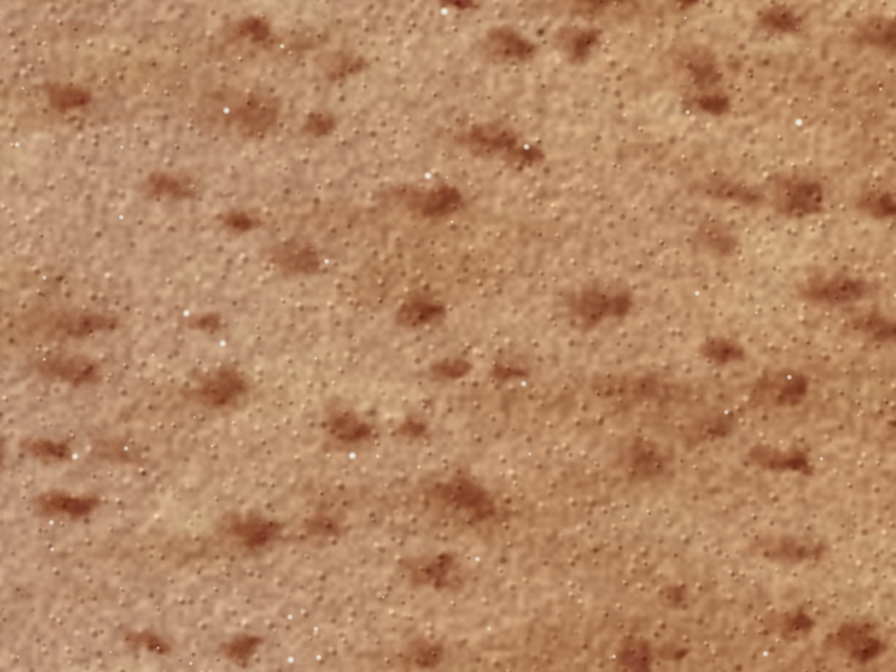
Give the GLSL for this texture, as a Shadertoy shader.

```glsl
// Weathered sandy surface with rust blotches: warped, slightly flattened stains
// on jittered cells, over a pale ground with faint level streaks. Side-lit grit,
// small pebbles with shadows and a few white sparkles give the grain.

#define SPOT_CELL vec2(0.14, 0.098)
#define SPOT_SHARE 0.54
#define SPOT_RADIUS 0.029
#define STREAK_AMOUNT 0.50
#define GRAIN_AMOUNT 0.17
#define RELIEF_AMOUNT 0.10
#define PEBBLE_CELL 0.021
#define PEBBLE_SHARE 0.45
#define SPARKLE_CELL 0.05
#define SPARKLE_SHARE 0.10

const vec3 PINK_SAND = vec3(0.735, 0.580, 0.465);
const vec3 WARM_SAND = vec3(0.750, 0.562, 0.405);
const vec3 CREAM     = vec3(0.800, 0.680, 0.510);
const vec3 OCHRE     = vec3(0.640, 0.420, 0.260);
const vec3 RUST      = vec3(0.570, 0.320, 0.190);
const vec3 DARK_RUST = vec3(0.420, 0.180, 0.095);
const vec3 RED_RUST  = vec3(0.480, 0.205, 0.160);

vec3 hash3(vec2 p) {
    vec3 q = fract(vec3(p.xyx) * vec3(0.1031, 0.1030, 0.0973));
    q += dot(q, q.yxz + 33.33);
    return fract((q.xxy + q.yzz) * q.zyx);
}

float noise(vec2 p) {
    vec2 i = floor(p), f = fract(p);
    f = f * f * (3.0 - 2.0 * f);
    float low = mix(hash3(i).x, hash3(i + vec2(1, 0)).x, f.x);
    float high = mix(hash3(i + vec2(0, 1)).x, hash3(i + vec2(1, 1)).x, f.x);
    return mix(low, high, f.y);
}

float fbm(vec2 p) {
    float sum = 0.0, amp = 0.5;
    for (int i = 0; i < 4; i++) {
        sum += amp * noise(p);
        p = mat2(1.6, 1.2, -1.2, 1.6) * p + 17.3;
        amp *= 0.5;
    }
    return sum / 0.9375;
}

// x: soft stain, y: dark core, z: redness of the core
vec3 rustSpots(vec2 p, float streak) {
    vec2 home = floor(p / SPOT_CELL);
    vec2 wobble = vec2(fbm(p * 24.0), fbm(p * 24.0 + 50.0)) - 0.5;
    float ragged = fbm(p * 42.0 + 9.0) - 0.5;
    vec3 spots = vec3(0.0);
    for (int y = -1; y <= 1; y++)
    for (int x = -1; x <= 1; x++) {
        vec2 id = home + vec2(x, y);
        vec3 a = hash3(id + 71.0), b = hash3(id + 213.0);
        float present = step(a.z, SPOT_SHARE + 0.25 * (noise(id * 0.45) - 0.5));
        vec2 q = p - (id + 0.5 + 0.75 * (a.xy - 0.5)) * SPOT_CELL;
        q += wobble * 0.034;
        float radius = SPOT_RADIUS * mix(0.65, 1.25, b.x);
        vec2 shape = radius * vec2(mix(1.25, 2.2, b.y), 1.0);
        float d = length(q / shape) + ragged * 0.9;
        float stain = present * mix(0.55, 0.95, b.z) * (1.0 - smoothstep(0.25, 1.3, d));
        // the core sits toward the right end of its stain
        vec2 k = (q - shape * vec2(0.28, -0.1)) / (shape * vec2(0.62, 0.65));
        float core = present * mix(0.25, 0.9, b.z) * (1.0 - smoothstep(0.1, 1.15, length(k) + ragged * 1.2));
        spots.x = 1.0 - (1.0 - spots.x) * (1.0 - stain);
        spots.y = max(spots.y, core);
        spots.z = max(spots.z, core * step(0.65, a.x));
    }
    return spots;
}

// positive on lit tops, negative in the shadows at lower right
float pebbles(vec2 p) {
    vec2 home = floor(p / PEBBLE_CELL);
    float light = 0.0;
    for (int y = -1; y <= 1; y++)
    for (int x = -1; x <= 1; x++) {
        vec2 id = home + vec2(x, y);
        vec3 a = hash3(id + 401.0), b = hash3(id + 667.0);
        vec2 q = p - (id + a.xy) * PEBBLE_CELL;
        float r = mix(0.0035, 0.0065, b.x);
        float top = 1.0 - smoothstep(0.2, 1.2, length(q) / r);
        float shade = 1.0 - smoothstep(0.2, 1.3, length(q - r * vec2(0.8, -1.0)) / r);
        light += step(a.z, PEBBLE_SHARE) * (top * b.y * 0.9 - shade * mix(0.3, 1.0, b.z));
    }
    return light;
}

float sparkles(vec2 p) {
    vec2 id = floor(p / SPARKLE_CELL);
    vec3 a = hash3(id + 907.0), b = hash3(id + 31.0);
    vec2 q = p - (id + 0.2 + 0.6 * a.xy) * SPARKLE_CELL;
    float r = mix(0.003, 0.0075, b.x * b.x);
    return step(a.z, SPARKLE_SHARE) * mix(0.4, 1.0, b.x) * (1.0 - smoothstep(0.15, 1.1, length(q) / r));
}

void mainImage(out vec4 fragColor, in vec2 fragCoord) {
    vec2 p = fragCoord / iResolution.y;

    // pale ground, pinker at left and warmer at right
    float drift = fbm(p * 3.0 + 4.0);
    vec3 col = mix(PINK_SAND, WARM_SAND, smoothstep(0.1, 1.0, p.x * 0.6 + drift * 0.6 - 0.1));
    col = mix(col, CREAM, 0.55 * smoothstep(0.5, 0.8, fbm(p * vec2(7.0, 12.0) + 30.0)));

    // level streaks and rust blotches
    float streak = smoothstep(0.48, 0.75, fbm(p * vec2(3.2, 12.0) + 80.0));
    col = mix(col, OCHRE, STREAK_AMOUNT * streak);
    vec3 spots = rustSpots(p, streak);
    col = mix(col, RUST, spots.x);
    col = mix(col, mix(DARK_RUST, RED_RUST, spots.z), spots.y * 0.8);

    // side-lit grit
    float grain = 0.55 * noise(p * 115.0) + 0.45 * noise(p * 52.0 + 7.0) - 0.5;
    float relief = noise(p * 82.0) - noise(p * 82.0 + vec2(-0.45, 0.5));
    float light = GRAIN_AMOUNT * grain + RELIEF_AMOUNT * relief + 0.15 * pebbles(p);
    col += light * vec3(0.95, 1.05, 0.95) * (1.0 - 0.35 * spots.x);
    col = mix(col, vec3(0.94, 0.92, 0.88), sparkles(p));

    fragColor = vec4(clamp(col, 0.0, 1.0), 1.0);
}
```
